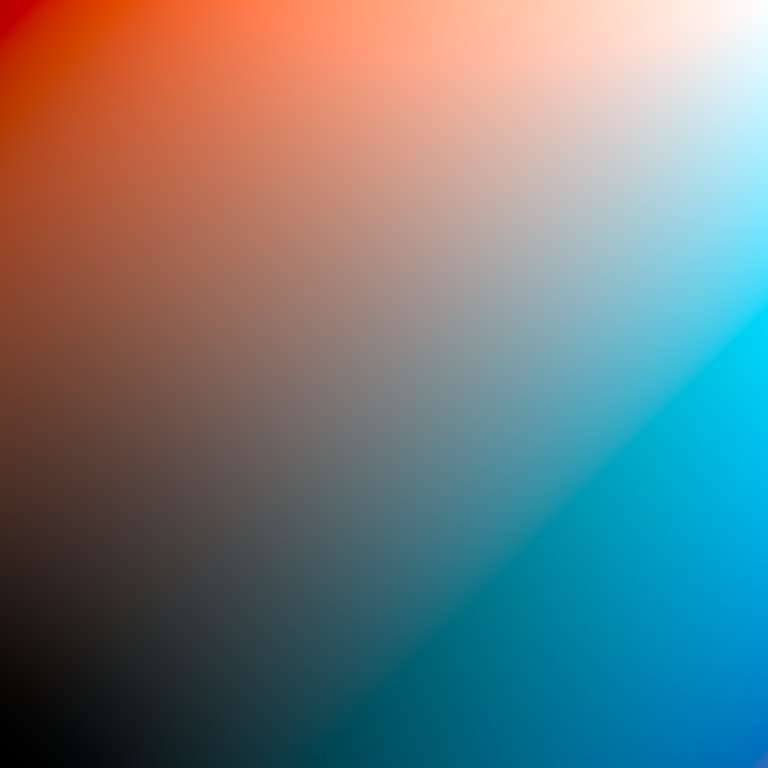
Write a Shadertoy shader that draws this background.

```glsl
// Smooth two-axis colour field: black to white on one diagonal, red to azure on the other.

#define GRAY_GAMMA 2.2
#define DARK_LIFT 0.6
// Polynomial weights of each channel's gain across the red-azure axis
#define TINT_1 vec3( 2.55, -0.47, -1.40)
#define TINT_2 vec3( 0.00, -0.25,  0.30)
#define TINT_4 vec3( 0.00, -0.54, -0.40)
#define TINT_5 vec3(-1.70,  0.15,  0.38)

// Channel gains: neutral at 0, red towards +1, azure towards -1
vec3 tintGain(float t) {
    float t2 = t * t;
    float t4 = t2 * t2;
    return 1.0 + TINT_1 * t + TINT_2 * t2 + TINT_4 * t4 + TINT_5 * t4 * t;
}

// Linear light to display values
vec3 encodeSRGB(vec3 light) {
    vec3 curve = 1.055 * pow(light, vec3(1.0 / 2.4)) - 0.055;
    return mix(12.92 * light, curve, step(vec3(0.0031308), light));
}

void mainImage(out vec4 fragColor, in vec2 fragCoord) {
    vec2 uv = fragCoord / iResolution.xy;

    // Diagonal axes
    float lightness = 0.5 * (uv.x + uv.y);
    float tint = uv.y - uv.x;

    // Lift the dark edges away from the neutral diagonal
    float shade = 1.0 - lightness;
    shade *= shade;
    lightness += DARK_LIFT * tint * tint * shade * shade;

    // Tint in linear light; clipping makes the crisp gamut edges
    vec3 light = pow(lightness, GRAY_GAMMA) * tintGain(tint);
    fragColor = vec4(encodeSRGB(clamp(light, 0.0, 1.0)), 1.0);
}
```
